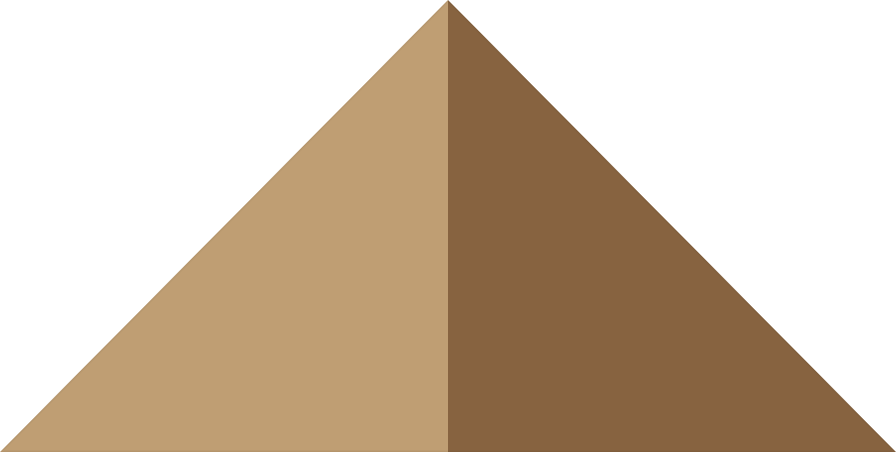
Reproduce this background procedurally as a Shadertoy shader.

```glsl
// Antialiased coverage of a signed distance, positive inside
float coverage(float dist, float pixel) {
    return clamp(dist / pixel + 0.5, 0.0, 1.0);
}

void mainImage(out vec4 fragColor, in vec2 fragCoord) {
    vec2 uv = fragCoord / iResolution.xy;
    float aspect = iResolution.x / iResolution.y;
    float pixel = 1.0 / iResolution.y;

    // Position in canvas heights, centred on the vertical ridge
    vec2 pos = vec2((uv.x - 0.5) * aspect, uv.y);

    // Sloping sides run from the top centre to the lower corners
    vec2 slopeNormal = normalize(vec2(1.0, 0.5 * aspect));
    float slopeDist = dot(vec2(-abs(pos.x), 1.0 - pos.y), slopeNormal);

    // Lit left face and shaded right face
    vec3 litFace = vec3(0.75, 0.62, 0.45);
    vec3 shadedFace = vec3(0.53, 0.39, 0.25);
    vec3 face = mix(litFace, shadedFace, coverage(pos.x, pixel));

    // Faint dark rim along the slopes and base
    float rimDist = min(slopeDist, pos.y);
    face *= 1.0 - 0.06 * (1.0 - smoothstep(0.0, 0.006, rimDist));

    vec3 color = mix(vec3(1.0), face, coverage(slopeDist, pixel));
    fragColor = vec4(color, 1.0);
}
```
